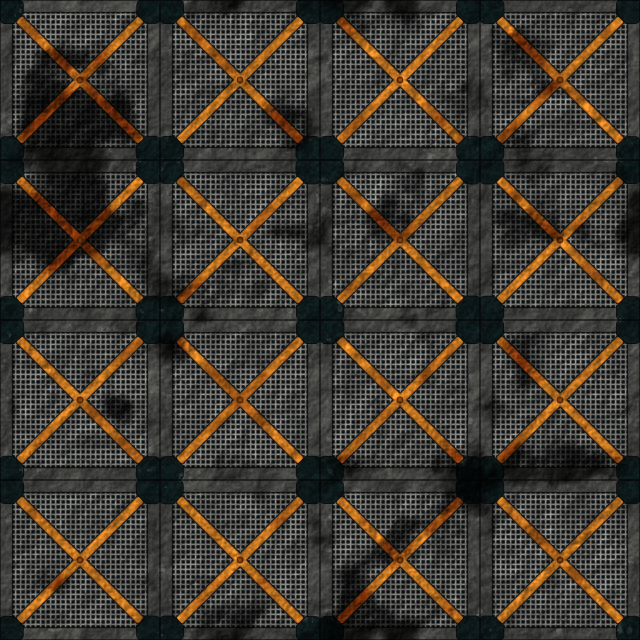
This texture is drawn by a WebGL 2 fragment shader. Its source:

```glsl
#version 300 es
precision highp float;

uniform vec2 u_resolution;
out vec4 outColor;

// Layout, in units of one tile
const float TILES = 4.0;
const float MESH_CELLS = 32.0;
const float MESH_SHIFT = 0.125;     // in mesh cells
const float HOLE_HALF = 0.33;       // in mesh cells
const float FRAME_WIDTH = 0.074;
const float SEAM_HALF = 0.0045;
const float BAND_HALF = 0.027;
const float BAND_REACH = 0.395;
const float RIVET_RADIUS = 0.021;
const float PLATE_SIZE = 0.145;
const float PLATE_ROUND = 0.032;
const float PLATE_CHAMFER = 0.232;

// Wear
const float RELIEF = 2.6;
const float RELIEF_STEP = 0.0022;
const vec2 STAIN_CENTRE = vec2(0.125, 0.80);
const vec2 STAIN_SIZE = vec2(0.115, 0.23);
const vec2 SMUDGE_CENTRE = vec2(0.57, 0.09);
const vec2 SMUDGE_SIZE = vec2(0.10, 0.10);

// Colours
const vec3 HOLE = vec3(0.055, 0.063, 0.063);
const vec3 MESH = vec3(0.44, 0.44, 0.43);
const vec3 FRAME = vec3(0.265, 0.265, 0.255);
const vec3 SEAM = vec3(0.05, 0.055, 0.055);
const vec3 PLATE = vec3(0.05, 0.095, 0.10);
const vec3 ORANGE = vec3(0.74, 0.45, 0.13);
const vec3 RUST = vec3(0.46, 0.22, 0.05);
const vec3 RED_RUST = vec3(0.50, 0.16, 0.02);
const vec3 CHIP = vec3(0.47, 0.48, 0.46);

float hash(ivec2 p, int seed) {
    uint h = uint(p.x) * 374761393u + uint(p.y) * 668265263u + uint(seed) * 974711u;
    h = (h ^ (h >> 13)) * 1274126177u;
    h = (h ^ (h >> 15)) * 2246822519u;
    return float((h ^ (h >> 16)) & 65535u) / 65535.0;
}

// Value noise that wraps over the unit square
float noise(vec2 uv, int period, int seed) {
    vec2 p = fract(uv) * float(period);
    vec2 f = fract(p);
    f = f * f * (3.0 - 2.0 * f);
    ivec2 a = ivec2(p) % period;
    ivec2 b = (a + 1) % period;
    return mix(mix(hash(a, seed), hash(ivec2(b.x, a.y), seed), f.x),
               mix(hash(ivec2(a.x, b.y), seed), hash(b, seed), f.x), f.y);
}

float fbm(vec2 uv, int period, int seed) {
    float sum = 0.0, gain = 0.533;
    for (int i = 0; i < 4; i++) {
        sum += gain * noise(uv, period, seed + i);
        period *= 2;
        gain *= 0.5;
    }
    return sum;
}

float roundBox(vec2 p, float halfSize, float radius) {
    vec2 q = abs(p) - halfSize + radius;
    return length(max(q, 0.0)) + min(max(q.x, q.y), 0.0) - radius;
}

// Soft elliptic spot that wraps around the edges
float spot(vec2 uv, vec2 centre, vec2 size) {
    vec2 d = (fract(uv - centre + 0.5) - 0.5) / size;
    return 1.0 - smoothstep(0.3, 1.25, length(d));
}

// Coverage of a shape from its signed distance
float cover(float d, float pixel) {
    return clamp(0.5 - d / pixel, 0.0, 1.0);
}

void main() {
    vec2 uv = gl_FragCoord.xy / u_resolution;
    float pixel = TILES / min(u_resolution.x, u_resolution.y);
    vec2 local = fract(uv * TILES) - 0.5;
    vec2 side = 0.5 - abs(local);
    float edge = min(side.x, side.y);

    // Surface wear
    float blotch = fbm(uv, 20, 3);
    float grain = noise(uv, 256, 11);
    float slope = fbm(uv, 40, 21) - fbm(uv + vec2(-RELIEF_STEP, RELIEF_STEP), 40, 21);
    float soil = max(spot(uv, STAIN_CENTRE, STAIN_SIZE), 0.8 * spot(uv, SMUDGE_CENTRE, SMUDGE_SIZE));
    float stain = smoothstep(0.58, 0.80, fbm(uv, 11, 31) + 0.27 * soil);
    float chips = smoothstep(0.70, 0.80, fbm(uv, 64, 41));

    // Perforated mesh
    vec2 cell = abs(fract(local * MESH_CELLS - MESH_SHIFT) - 0.5) - HOLE_HALF;
    float cellPixel = pixel * MESH_CELLS;
    float hole = cover(cell.x, cellPixel) * cover(cell.y, cellPixel);
    vec3 color = mix(MESH * (0.8 + 0.4 * blotch), HOLE, hole);
    color *= 1.0 - 0.5 * (1.0 - smoothstep(0.0, 0.02, edge - FRAME_WIDTH));

    // Crossed bands with dark outlines and a rivet
    vec2 diag = vec2(local.x + local.y, local.x - local.y) * 0.70711;
    float across = min(abs(diag.x), abs(diag.y)) - BAND_HALF;
    float band = max(across, max(abs(local.x), abs(local.y)) - BAND_REACH);
    float rusted = smoothstep(0.50, 0.72, blotch + 0.25 * stain);
    vec3 paint = mix(ORANGE * (0.85 + 0.3 * grain), RUST, 0.55 * rusted);
    paint = mix(paint, RED_RUST, 0.75 * stain);
    paint = mix(paint, RUST, 0.6 * smoothstep(-0.010, 0.0, band));
    color = mix(color, HOLE, 0.8 * cover(band - 0.007, pixel));
    color = mix(color, paint, cover(band, pixel));
    float rivet = length(local) - RIVET_RADIUS;
    color = mix(color, RUST * 0.6, cover(rivet, pixel));
    color = mix(color, RUST * 1.15, cover(rivet + 0.008, pixel));

    // Frame, its inner shadow line and the seam between tiles
    vec3 steel = FRAME * (0.72 + 0.45 * blotch + 0.2 * (grain - 0.5));
    steel = mix(steel, CHIP, 0.4 * chips);
    float frame = edge - FRAME_WIDTH;
    color = mix(color, SEAM, 0.8 * cover(frame - 0.006, pixel));
    color = mix(color, steel, cover(frame, pixel));
    color = mix(color, SEAM, 0.85 * cover(edge - SEAM_HALF, pixel));

    // Corner plates: four chamfered lobes around a solid hub
    float lobe = roundBox(side - 0.5 * PLATE_SIZE, 0.5 * PLATE_SIZE, PLATE_ROUND);
    float plate = max(lobe, (side.x + side.y - PLATE_CHAMFER) * 0.70711);
    plate = min(plate, length(side) - 0.06) + 0.010 * (blotch - 0.5);
    vec3 teal = PLATE * (0.75 + 0.5 * grain) + 0.10 * chips;
    teal = mix(teal, SEAM * 0.4, cover(edge - SEAM_HALF, pixel));
    color = mix(color, SEAM * 0.6, cover(plate - 0.005, pixel));
    color = mix(color, teal, cover(plate, pixel));

    // Relief light and soot
    color *= clamp(1.0 + slope * RELIEF * (1.0 + stain), 0.4, 1.7);
    color *= 1.0 - stain * mix(0.72, 0.25, cover(band, pixel));
    outColor = vec4(color, 1.0);
}
```
